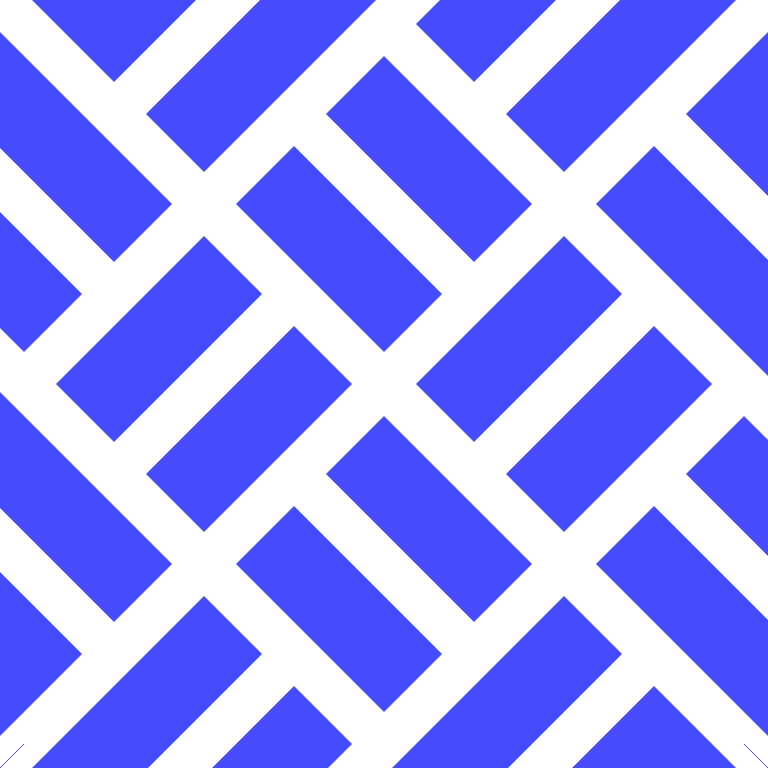
Write a WebGL 1 fragment shader that draws this pattern.

```glsl
precision highp float;

uniform vec2 u_resolution;

#define PERIOD 0.46875     // repeat distance across and down
#define GROUT 0.0889       // half the gap between bars, in block sides
#define RIM 0.46875        // half-size of the area with closed bar ends
#define BAR_COLOR vec3(0.275, 0.295, 1.0)
#define GROUND_COLOR vec3(1.0)

// Turns by 45 degrees; the diagonal of a block becomes one period.
vec2 toDiagonal(vec2 p) {
  return vec2(p.x + p.y, p.y - p.x);
}

// Unit square block split into two bars; b is centred on the block.
float barPair(vec2 b, vec2 outline, float parity) {
  vec2 edge = abs(outline) - (0.5 - GROUT);
  float across = mix(b.x, b.y, parity);
  float slot = GROUT - abs(across);
  return max(max(edge.x, edge.y), slot);
}

float basketWeave(vec2 p) {
  // Outward axis of the nearest canvas side
  vec2 a = abs(p);
  vec2 outward = a.x > a.y ? vec2(sign(p.x), 0.0) : vec2(0.0, sign(p.y));
  float reach = max(a.x, a.y);
  float along = dot(p, vec2(outward.y, -outward.x));

  // Blocks crossing the rim keep their cell out to the canvas edge
  vec2 inner = p * min(1.0, RIM / max(reach, 0.0001));
  vec2 cell = floor(toDiagonal(inner) / PERIOD);
  vec2 b = toDiagonal(p) / PERIOD - cell - 0.5;
  float parity = mod(cell.x + cell.y, 2.0);

  // Beyond the rim bars run on, save for one closed corner per side
  bool closedCorner = along > 0.0 && along < 0.5 * PERIOD;
  vec2 outline = b;
  if (reach > RIM && !closedCorner) {
    outline = min(b * toDiagonal(outward), 0.0);
  }
  return barPair(b, outline, parity) * PERIOD * 0.7071;
}

void main() {
  float size = min(u_resolution.x, u_resolution.y);
  vec2 p = (gl_FragCoord.xy - 0.5 * u_resolution) / size;

  // Edge coverage over one pixel
  float bar = clamp(0.5 - basketWeave(p) * size, 0.0, 1.0);
  gl_FragColor = vec4(mix(GROUND_COLOR, BAR_COLOR, bar), 1.0);
}
```
